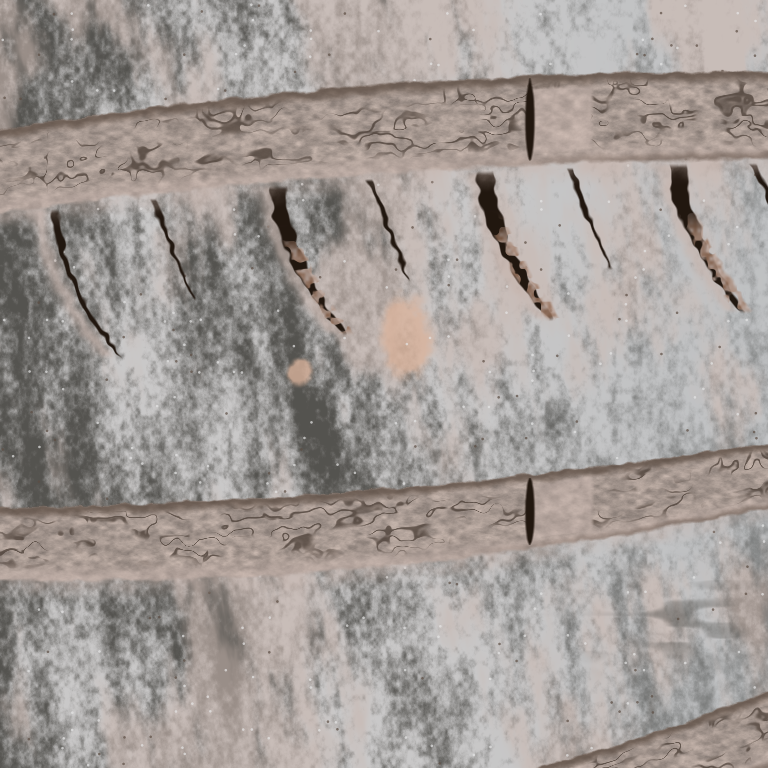
Give the GLSL for this texture, as a Shadertoy shader.

```glsl
// Worn, dusty tyre tread: streaked grey rubber crossed by three curved, cracked grooves.
// Groove edges are parabolas; the slanted sipes are placed by a loop along the upper
// groove, and layered value noise supplies streaks, cracks, crumbs and stains.

const vec3 RUBBER = vec3(0.33, 0.325, 0.31);
const vec3 WORN = vec3(0.79, 0.785, 0.785);
const vec3 COOL = vec3(0.70, 0.72, 0.735);
const vec3 DUST = vec3(0.78, 0.71, 0.68);
const vec3 PEACH = vec3(0.85, 0.70, 0.61);
const vec3 SILT = vec3(0.65, 0.595, 0.565);
const vec3 SHADOW = vec3(0.36, 0.30, 0.26);
const vec3 CLAY = vec3(0.58, 0.43, 0.34);
const vec3 PIT = vec3(0.13, 0.09, 0.06);

// Groove edges as height = c.x + c.y * x + c.z * x * x
const vec3 TOP_A = vec3(0.831, 0.158, -0.083), LOW_A = vec3(0.724, 0.132, -0.062);
const vec3 TOP_B = vec3(0.3385, 0.015, 0.069), LOW_B = vec3(0.245, -0.022, 0.1155);
const vec3 TOP_C = vec3(-0.105, 0.02, 0.185), LOW_C = vec3(-0.205, 0.02, 0.185);

const float NOTCH_X = 0.69;       // slot across each groove
const float BLOCK_WIDTH = 0.085;  // raised block beside the slot
const int SIPES = 8;              // long and short sipes alternate
const float SIPE_START = 0.072, SIPE_STEP = 0.30, SIPE_SHRINK = 0.01;

float hash(vec2 p) { return fract(sin(dot(p, vec2(127.1, 311.7))) * 43758.5453); }

float noise(vec2 p) {
    vec2 i = floor(p), f = fract(p);
    f = f * f * (3.0 - 2.0 * f);
    return mix(mix(hash(i), hash(i + vec2(1, 0)), f.x),
               mix(hash(i + vec2(0, 1)), hash(i + vec2(1, 1)), f.x), f.y);
}

float fbm(vec2 p) {
    float sum = 0.0, amp = 0.5;
    for (int i = 0; i < 5; i++) {
        sum += amp * noise(p);
        p = mat2(2.0, 0.15, -0.15, 2.0) * p + 17.3;
        amp *= 0.5;
    }
    return sum;
}

float blob(vec2 p, vec2 centre, vec2 radius) {
    vec2 d = (p - centre) / radius;
    return exp(-dot(d, d));
}

float edgeHeight(vec3 c, float x) { return c.x + x * (c.y + x * c.z); }

// Streaked rubber with dust, stains, scuffs and flecks
vec3 surface(vec2 p) {
    vec2 q = vec2(p.x + 0.12 * p.y, p.y);
    float cloud = fbm(q * vec2(7.0, 2.8) + 3.0) - 0.48;
    float streak = fbm(q * vec2(42.0, 11.0)) - 0.48;
    float grain = fbm(p * vec2(150.0, 110.0)) - 0.48;
    float dark = 0.28 * blob(p, vec2(0.10, 0.95), vec2(0.32, 0.09))
               + 0.30 * blob(q, vec2(0.30, 0.17), vec2(0.07, 0.13))
               + 0.22 * blob(q, vec2(0.47, 0.46), vec2(0.06, 0.12))
               + 0.24 * blob(p, vec2(0.18, 0.66), vec2(0.16, 0.09))
               + 0.18 * blob(p, vec2(0.0, 0.25), vec2(0.04, 0.4));
    float tone = 0.70 + 0.8 * cloud + 0.85 * streak + 0.75 * grain + 0.10 * (p.x - 0.5) - dark;
    vec3 col = mix(RUBBER, WORN, smoothstep(0.1, 0.95, tone));
    float dust = smoothstep(0.44, 0.66, fbm(q * vec2(11.0, 5.0) + 40.0) + 0.3 * streak);
    col = mix(col, DUST, 0.6 * dust);
    col = mix(col, COOL, 0.45 * smoothstep(0.5, 1.0, p.x) * (1.0 - dust));
    float stain = blob(p, vec2(0.53, 0.56), vec2(0.035, 0.06)) + blob(p, vec2(0.39, 0.515), vec2(0.018));
    col = mix(col, PEACH, 0.8 * smoothstep(0.25, 0.6, stain * (0.5 + fbm(p * 45.0))));
    float scuff = smoothstep(0.62, 0.85, noise(p * vec2(17.0, 75.0)));
    col = mix(col, RUBBER, 0.5 * scuff * blob(p, vec2(0.88, 0.19), vec2(0.11, 0.05)));
    vec2 cell = floor(p * 90.0);
    float pick = hash(cell + 5.0);
    float fleck = 1.0 - smoothstep(0.08, 0.22, length(fract(p * 90.0) - 0.3 - 0.4 * hash(cell)));
    col = mix(col, vec3(0.9), 0.7 * fleck * step(0.965, pick));
    return mix(col, SHADOW, 0.7 * fleck * step(pick, 0.012));
}

// Fine wavy cracks running along a groove
float cracks(vec2 p) {
    vec2 q = p * vec2(24.0, 88.0) + 1.6 * vec2(noise(p * 75.0), noise(p * 65.0 + 9.0));
    float line = 1.0 - smoothstep(0.02, 0.11, abs(noise(q) - 0.5));
    return line * smoothstep(0.3, 0.6, noise(p * vec2(26.0, 45.0) + 7.0));
}

vec3 groove(vec3 col, vec2 p, vec3 top, vec3 low) {
    float yLow = edgeHeight(low, p.x), depth = edgeHeight(top, p.x) - yLow;
    float rag = 0.010 * (fbm(p * vec2(50.0, 70.0)) - 0.48);
    float h = (p.y + rag - yLow) / depth;
    vec3 bed = SILT * (0.74 + 0.55 * fbm(p * vec2(90.0, 150.0)));
    float cracked = smoothstep(0.08, 0.3, h) * (1.0 - smoothstep(0.82, 0.95, h));
    float along = p.x - NOTCH_X;
    float block = smoothstep(0.0, 0.006, along) * (1.0 - smoothstep(BLOCK_WIDTH - 0.008, BLOCK_WIDTH, along))
                * smoothstep(0.08, 0.16, h) * (1.0 - smoothstep(0.84, 0.9, h));
    bed = mix(bed, SHADOW * 0.8, 0.75 * cracks(vec2(p.x, p.y - yLow + low.x)) * cracked * (1.0 - block));
    bed = mix(bed, DUST * (0.8 + 0.35 * fbm(p * 80.0)), 0.65 * max(block, 1.0 - smoothstep(0.0, 0.28, h)));
    bed = mix(bed, SHADOW, 0.75 * smoothstep(0.84, 0.97, h));
    bed = mix(bed, SHADOW, 0.5 * smoothstep(0.5, 0.95, p.x) * (1.0 - smoothstep(0.02, 0.12, h)));
    float slot = 0.007 * sqrt(max(0.0, 1.0 - pow((h - 0.5) / 0.46, 2.0)));
    bed = mix(bed, PIT, (1.0 - smoothstep(slot - 0.003, slot + 0.001, abs(along))) * step(0.001, slot));
    // Dust thrown onto the rubber below the groove
    col = mix(col, DUST, 0.55 * smoothstep(-0.3, 0.0, h) * step(h, 1.0) * fbm(p * 60.0) * 1.4);
    return mix(col, bed, smoothstep(-0.03, 0.03, h) * (1.0 - smoothstep(0.98, 1.02, h)));
}

// Slanted cuts: long curved ones with crumbs, short straight ones between
vec3 sipes(vec3 col, vec2 p) {
    for (int i = 0; i < SIPES; i++) {
        bool isLong = i % 2 == 0;
        float s = float(i / 2) + (isLong ? 0.0 : 0.43);
        float x0 = SIPE_START + SIPE_STEP * s - SIPE_SHRINK * s * s;
        float t = (edgeHeight(LOW_A, x0) - 0.008 - p.y) / (isLong ? 0.19 : 0.13);
        float tc = clamp(t, 0.0, 1.0);
        float bend = isLong ? 0.085 * pow(tc, 1.75) : 0.052 * tc;
        float side = 0.87 * (p.x - x0 - bend) + 0.006 * (noise(p * 85.0) - 0.5);
        float inside = smoothstep(-0.02, 0.02, t) * (1.0 - smoothstep(0.97, 1.02, t));
        float wide = isLong ? (i == 0 ? 0.0045 : 0.010) : 0.0032;
        wide *= (0.25 + 0.75 * pow(1.0 - tc, 0.6)) * (0.75 + 0.5 * noise(p * 60.0 + s));
        float lip = isLong ? blob(vec2(side, 0.0), vec2(i == 0 ? -0.017 : -0.012, 0.0), vec2(0.009, 1.0)) : 0.0;
        col = mix(col, DUST, 0.65 * lip * inside);
        float crumb = isLong && i > 0 ? smoothstep(0.25, 0.5, t) * smoothstep(0.4, 0.55, noise(p * 110.0)) : 0.0;
        float crumbArea = 1.0 - smoothstep(0.006, 0.012, abs(side - 0.003));
        float cut = 1.0 - smoothstep(wide - 0.0015, wide + 0.0015, abs(side));
        col = mix(col, PIT, cut * inside);
        col = mix(col, mix(CLAY, DUST, noise(p * 190.0)), 0.85 * crumb * crumbArea * inside);
    }
    return col;
}

void mainImage(out vec4 fragColor, in vec2 fragCoord) {
    vec2 p = fragCoord / iResolution.xy;
    vec3 col = sipes(surface(p), p);
    col = groove(col, p, TOP_A, LOW_A);
    col = groove(col, p, TOP_B, LOW_B);
    col = groove(col, p, TOP_C, LOW_C);
    fragColor = vec4(clamp(col, 0.0, 1.0), 1.0);
}
```
